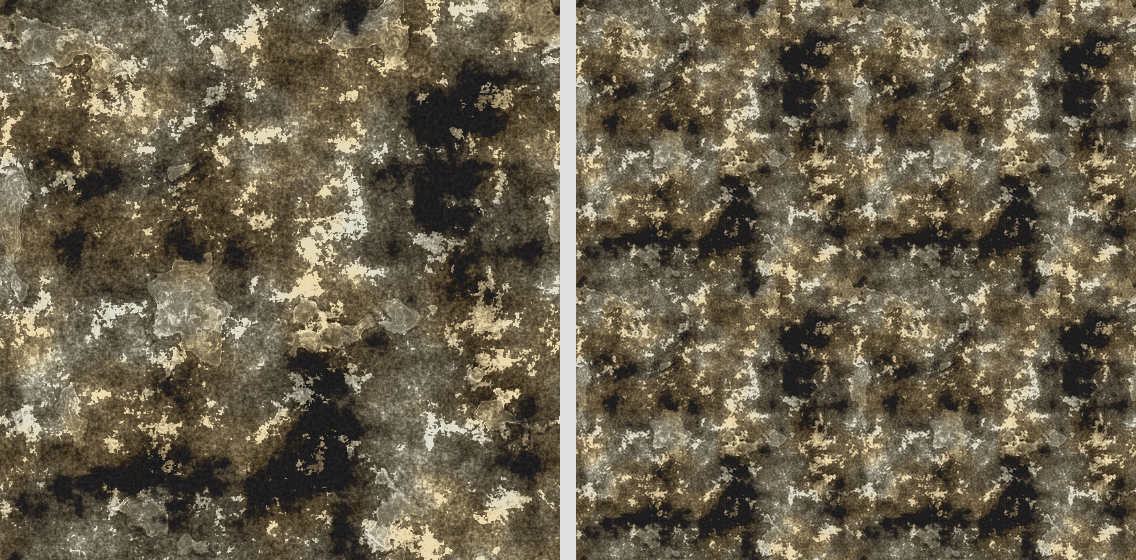
Left: one tile. Right: repeated 2 by 2.
This texture is drawn by a WebGL 2 fragment shader. Its source:

```glsl
#version 300 es
precision highp float;
// Tileable weathered stone: sooty hollows, pale crusted flecks and worn mineral plates.

uniform vec2 u_resolution;
out vec4 fragColor;

// Random unit gradient for a lattice cell
vec2 cellGradient(vec2 cell, float seed) {
    uvec3 v = uvec3(uvec2(cell), uint(seed)) * 1664525u + 1013904223u;
    v.x += v.y * v.z; v.y += v.z * v.x; v.z += v.x * v.y;
    v ^= v >> 16u;
    v.x += v.y * v.z; v.y += v.z * v.x;
    float angle = float(v.x >> 8u) / 16777216.0 * 6.28319;
    return vec2(cos(angle), sin(angle));
}

// Gradient noise that wraps after a whole number of cells
float wrapNoise(vec2 p, float period, float seed) {
    vec2 cell = floor(p), f = p - cell;
    vec2 w = f * f * f * (f * (f * 6.0 - 15.0) + 10.0);
    vec2 lo = mod(cell, period), hi = mod(cell + 1.0, period);
    float a = dot(cellGradient(lo, seed), f);
    float b = dot(cellGradient(vec2(hi.x, lo.y), seed), f - vec2(1, 0));
    float c = dot(cellGradient(vec2(lo.x, hi.y), seed), f - vec2(0, 1));
    float d = dot(cellGradient(hi, seed), f - 1.0);
    return mix(mix(a, b, w.x), mix(c, d, w.x), w.y);
}

// Layered noise scaled to a spread of about one
float fbm(vec2 uv, float period, int octaves, float gain, float seed) {
    float sum = 0.0, energy = 0.0, amp = 1.0;
    for (int i = 0; i < octaves; i++) {
        float layer = seed + float(i);
        vec2 shift = fract(layer * vec2(0.618, 0.387));
        sum += amp * wrapNoise(uv * period + shift, period, layer);
        energy += amp * amp;
        amp *= gain;
        period *= 2.0;
    }
    return 4.5 * sum / sqrt(energy);
}

// Colour ramp from soot to bone
vec3 stoneColour(float tone) {
    vec3 colours[6] = vec3[6](
        vec3(0.17, 0.14, 0.10), vec3(0.29, 0.25, 0.18), vec3(0.39, 0.35, 0.27),
        vec3(0.51, 0.47, 0.38), vec3(0.66, 0.62, 0.51), vec3(0.90, 0.86, 0.75));
    float stops[6] = float[6](-1.5, -0.7, 0.0, 0.6, 1.2, 2.0);
    vec3 colour = colours[0];
    for (int i = 1; i < 6; i++) {
        float t = clamp((tone - stops[i - 1]) / (stops[i] - stops[i - 1]), 0.0, 1.0);
        colour = mix(colour, colours[i], t);
    }
    return colour;
}

void main() {
    vec2 uv = gl_FragCoord.xy / u_resolution;

    // Fields from broad stains down to fine grain
    float broad = fbm(uv, 4.0, 5, 0.6, 10.0);
    float rough = fbm(uv, 16.0, 5, 0.8, 20.0);
    float cluster = fbm(uv, 7.0, 4, 0.65, 30.0);
    float grain = fbm(uv, 128.0, 2, 1.2, 40.0);
    float hue = fbm(uv, 5.0, 3, 0.5, 50.0);

    // Stained base
    float tone = 0.6 * broad + 0.3 * rough + 0.3 * grain - 0.2;

    // Worn plates with banding, a pale broken rim and a dark outline
    vec2 warp = vec2(fbm(uv, 9.0, 3, 0.6, 60.0), fbm(uv, 9.0, 3, 0.6, 70.0));
    float plate = fbm(uv + 0.012 * warp, 6.0, 3, 0.45, 80.0) + 0.06 * rough;
    float body = smoothstep(1.35, 1.43, plate);
    float bands = smoothstep(0.5, 1.0, sin(plate * 18.0 + 0.8 * cluster));
    float plateTone = 0.45 + 0.25 * broad + 0.15 * rough + 0.12 * grain + 0.7 * bands;
    tone = mix(tone, plateTone, 0.8 * body);
    float rim = 1.0 - smoothstep(0.0, 0.1, abs(plate - 1.4));
    tone += 0.9 * rim * smoothstep(-0.6, 0.6, rough + 0.5 * cluster);
    tone -= 0.6 * (1.0 - smoothstep(0.0, 0.09, abs(plate - 1.24)));

    // Sooty hollows
    float hollow = smoothstep(0.9, 1.7, -broad - 0.25 * rough - 0.15 * cluster);
    tone -= 0.5 * hollow;

    // Clustered crust of sharp pale flecks
    float fleckField = 0.8 * rough + 0.6 * cluster + 0.12 * broad + 0.12 * grain;
    float crust = smoothstep(1.0, 1.4, fleckField) * (1.0 - 0.6 * body);
    tone += (1.45 + 0.6 * hollow) * crust;

    // Tint: ochre against grey-green, cold black in the hollows
    vec3 colour = stoneColour(tone);
    colour *= mix(vec3(1.03, 0.99, 0.90), vec3(0.97, 1.01, 1.07), smoothstep(-1.2, 1.2, hue));
    vec3 soot = vec3(0.11, 0.11, 0.12) + 0.015 * grain;
    colour = mix(colour, soot, 0.85 * hollow * (1.0 - crust));

    fragColor = vec4(clamp(colour, 0.0, 1.0), 1.0);
}
```
